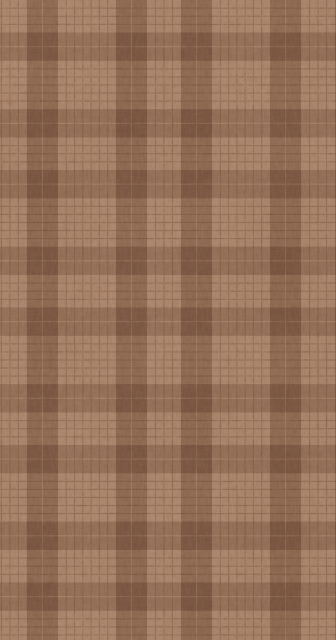
A Shadertoy shader for this pattern:

```glsl
const vec2 REPEATS = vec2(2.181, 4.655);       // setts across and down
const vec2 SETT_CENTRE = vec2(0.2588, 0.1328); // middle of a wide gap, from top left
const vec2 BAND_START = vec2(0.188, 0.1755);   // in setts, from the wide gap's middle
const vec2 BAND_END = vec2(0.390, 0.382);
const vec2 WIDE_CELLS = vec2(7.0, 6.0);        // grid cells across a wide gap
const float NARROW_CELLS = 4.0;                // grid cells across a narrow gap
const vec2 LINE_WIDTH = vec2(0.0034, 0.0018);  // share of canvas width and height
const vec2 THREADS = vec2(268.0, 512.0);

const vec3 GROUND = vec3(0.665, 0.522, 0.422);
const vec3 WARP_BAND = vec3(0.560, 0.417, 0.325);
const vec3 WEFT_BAND = vec3(0.583, 0.440, 0.348);
const vec3 CROSSING = vec3(0.487, 0.347, 0.266);
const vec3 DARK_LINE = vec3(0.085, 0.085, 0.080);
const vec3 PALE_LINE = vec3(0.065, 0.065, 0.055);
const float GRAIN = 0.042;
const float FADING = 0.014;

float hash(vec2 cell) {
    uvec2 q = uvec2(ivec2(cell)) * uvec2(1597334673u, 3812015801u);
    uint n = (q.x ^ q.y) * 1597334673u;
    n = (n ^ (n >> 15)) * 2246822519u;
    return float((n ^ (n >> 13)) >> 8) / 16777216.0;
}

float valueNoise(vec2 p) {
    vec2 i = floor(p), f = fract(p);
    f = f * f * (3.0 - 2.0 * f);
    return mix(mix(hash(i), hash(i + vec2(1, 0)), f.x),
               mix(hash(i + vec2(0, 1)), hash(i + vec2(1, 1)), f.x), f.y);
}

// Share of a pixel covered by a line at the given distance
float lineCover(float dist, float width, float pixel) {
    float top = min(dist + 0.5 * pixel, 0.5 * width);
    float bottom = max(dist - 0.5 * pixel, -0.5 * width);
    return clamp((top - bottom) / pixel, 0.0, 1.0);
}

// One thread direction: x = band, y = dark grid line, z = pale line in the band
vec3 stripes(float t, float start, float end, float wideCells, float width, float pixel) {
    float s = abs(fract(t + 0.5) - 0.5);
    float band = clamp((s - start) / pixel + 0.5, 0.0, 1.0)
               * clamp((end - s) / pixel + 0.5, 0.0, 1.0);

    bool wide = s < start;
    float spacing = wide ? 2.0 * start / wideCells : 2.0 * (0.5 - end) / NARROW_CELLS;
    float cell = (wide ? s + start : s - end) / spacing;
    float gridDist = abs(fract(cell + 0.5) - 0.5) * spacing;
    float inside = wide ? step(s, start - 0.5 * spacing) : step(end + 0.5 * spacing, s);

    float paleDist = abs(s - 0.5 * (start + end));
    return vec3(band, inside * lineCover(gridDist, width, pixel),
                lineCover(paleDist, width, pixel));
}

void mainImage(out vec4 fragColor, in vec2 fragCoord) {
    vec2 uv = fragCoord / iResolution.xy;
    uv.y = 1.0 - uv.y;
    vec2 sett = (uv - SETT_CENTRE) * REPEATS;
    vec2 pixel = REPEATS / iResolution.xy;
    vec2 width = LINE_WIDTH * REPEATS;

    vec3 warp = stripes(sett.x, BAND_START.x, BAND_END.x, WIDE_CELLS.x, width.x, pixel.x);
    vec3 weft = stripes(sett.y, BAND_START.y, BAND_END.y, WIDE_CELLS.y, width.y, pixel.y);

    // Overlapping bands
    vec3 color = mix(mix(GROUND, WARP_BAND, warp.x), mix(WEFT_BAND, CROSSING, warp.x), weft.x);

    // Thin lines, broken slightly along their length
    vec2 thread = uv * THREADS;
    float warpWear = 0.6 + 0.6 * valueNoise(thread * vec2(0.1, 0.3));
    float weftWear = 0.6 + 0.6 * valueNoise(thread * vec2(0.3, 0.1) + 400.0);
    float dark = max(warp.y * warpWear, weft.y * weftWear);
    float pale = max(warp.z * warpWear, weft.z * weftWear);
    color -= DARK_LINE * dark * (1.0 - 0.35 * max(warp.x, weft.x));
    color += PALE_LINE * pale;

    // Slubby threads and soft uneven fading
    float grain = 0.6 * valueNoise(thread * vec2(0.9, 0.22))
                + 0.4 * valueNoise(thread * vec2(0.2, 0.9) + 700.0) - 0.5;
    float fading = valueNoise(uv * vec2(5.0, 9.0) + 90.0) - 0.5;
    color += GRAIN * grain + FADING * fading;

    fragColor = vec4(clamp(color, 0.0, 1.0), 1.0);
}
```
